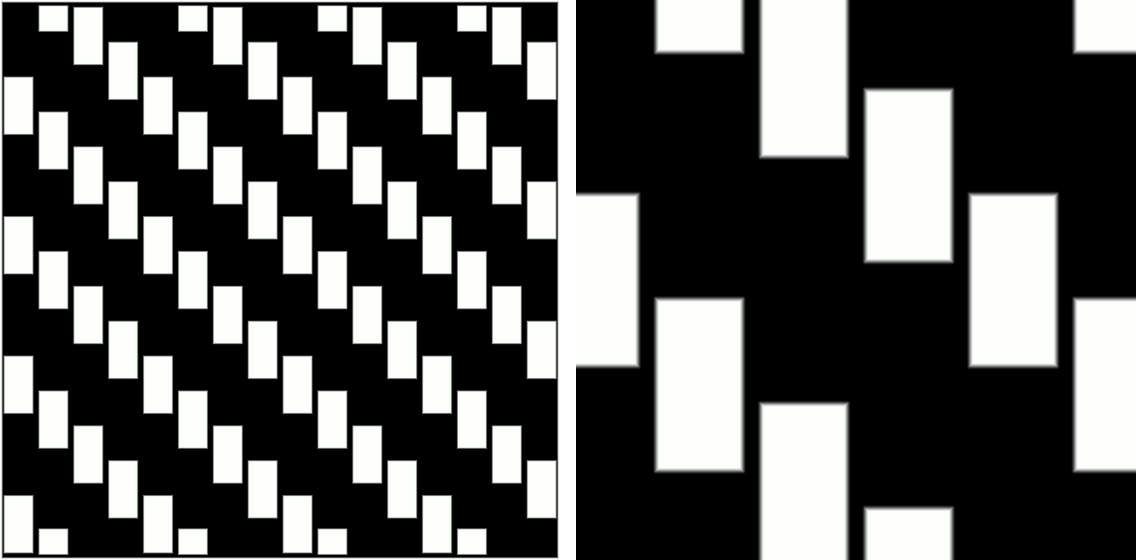
Left: the whole. Right: its middle third, enlarged.
Write a WebGL 2 fragment shader that draws this pattern.

```glsl
#version 300 es
precision highp float;

uniform vec2 u_resolution;
out vec4 fragColor;

// Lattice, in canvas units
const float CELLS = 16.0;
const float PITCH = 0.06228;
const float ORIGIN = 0.00195;
const float FRAME_WIDTH = 0.0039;
const float EDGE_SOFTNESS = 0.0022;

// Bars, in lattice cells
const float BAR_PERIOD = 4.0;
const float BAR_PHASE = 3.0;
const vec2 BAR_HALF = vec2(0.415, 0.822);
const float STUB_HALF_HEIGHT = 0.368;

// Faint tint on the right side of some columns
const float TINT_PERIOD = 9.0;
const float TINT_COLUMN = 3.0;
const float TINT_WIDTH = 0.12;

const vec3 BLACK = vec3(0.0);
const vec3 WHITE = vec3(0.99, 1.0, 0.99);
const vec3 PALE_GREEN = vec3(0.94, 0.99, 0.94);

float boxDistance(vec2 p, vec2 halfSize) {
    vec2 d = abs(p) - halfSize;
    return length(max(d, 0.0)) + min(max(d.x, d.y), 0.0);
}

float coverage(float distanceToEdge, float softness) {
    return 1.0 - smoothstep(-softness, softness, distanceToEdge);
}

void main() {
    vec2 uv = gl_FragCoord.xy / u_resolution;
    float pixel = 1.0 / min(u_resolution.x, u_resolution.y);
    float softness = max(EDGE_SOFTNESS, 0.7 * pixel);

    // Lattice rows count downward from the top
    vec2 cell = (vec2(uv.x, 1.0 - uv.y) - ORIGIN) / PITCH;
    float column = clamp(floor(cell.x), 0.0, CELLS - 1.0);

    // Each column steps the bars down by one cell
    float firstBar = BAR_PHASE + column;
    float barRow = firstBar + BAR_PERIOD * floor((cell.y - firstBar) / BAR_PERIOD + 0.5);
    vec2 center = vec2(column + 0.5, barRow);
    vec2 halfSize = BAR_HALF;

    // Bars straddling the top or bottom become single-cell stubs
    if (abs(abs(barRow - 0.5 * CELLS) - 0.5 * CELLS) < 0.5) {
        center.y = clamp(barRow, 0.5, CELLS - 0.5);
        halfSize.y = STUB_HALF_HEIGHT;
    }

    vec2 local = cell - center;
    float bar = coverage(boxDistance(local, halfSize) * PITCH, softness);

    // Subtle variation in column colour
    float tinted = 1.0 - step(0.5, abs(mod(column, TINT_PERIOD) - TINT_COLUMN));
    float tintSide = smoothstep(BAR_HALF.x - TINT_WIDTH, BAR_HALF.x, local.x);
    vec3 barColor = mix(WHITE, PALE_GREEN, tinted * tintSide);
    vec3 color = mix(BLACK, barColor, bar);

    // Thin light frame
    vec2 border = min(uv, 1.0 - uv);
    float frame = coverage(min(border.x, border.y) - FRAME_WIDTH, softness);
    color = mix(color, WHITE, frame);

    fragColor = vec4(color, 1.0);
}
```
